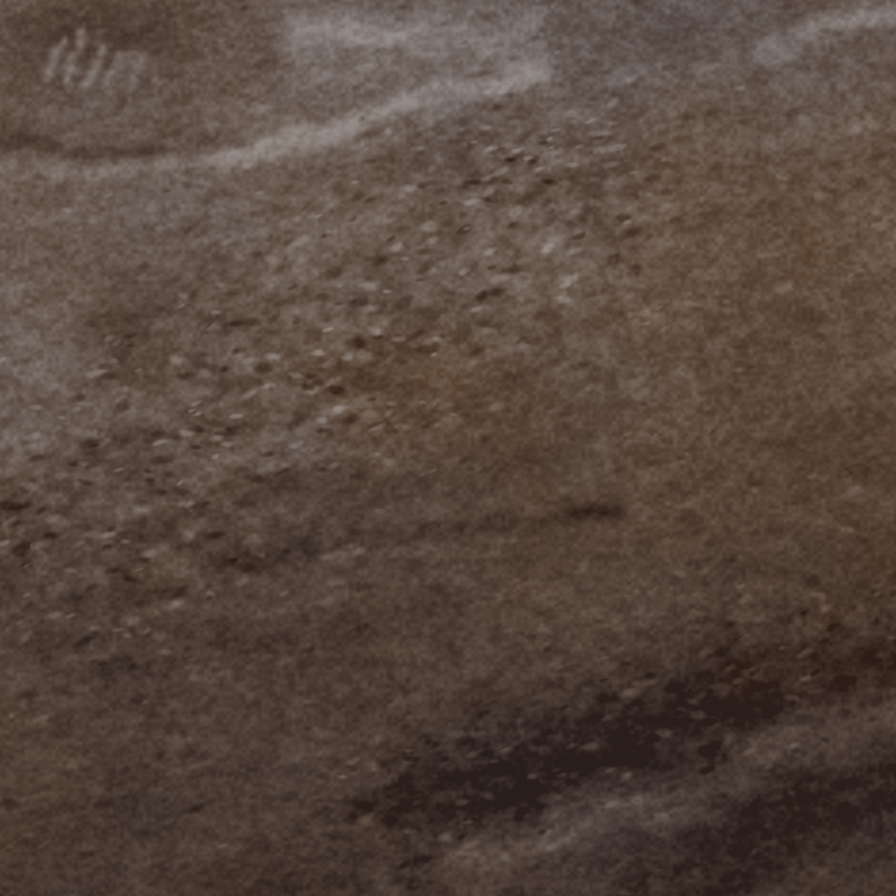
A Shadertoy shader for this texture:

```glsl
float hash(vec2 p) {
    vec3 q = fract(vec3(p.xyx) * 0.1031);
    q += dot(q, q.yzx + 33.33);
    return fract((q.x + q.y) * q.z);
}

// Smooth value noise in -1..1
float noise(vec2 p) {
    vec2 i = floor(p), f = fract(p);
    f = f * f * (3.0 - 2.0 * f);
    float low = mix(hash(i), hash(i + vec2(1, 0)), f.x);
    float high = mix(hash(i + vec2(0, 1)), hash(i + vec2(1, 1)), f.x);
    return 2.0 * mix(low, high, f.y) - 1.0;
}

float fbm(vec2 p, int octaves) {
    float sum = 0.0, amp = 0.6;
    for (int i = 0; i < octaves; i++) {
        sum += amp * noise(p);
        p = mat2(1.6, 1.2, -1.2, 1.6) * p + 19.7;
        amp *= 0.55;
    }
    return sum;
}

vec2 rotate(vec2 p, float angle) {
    float c = cos(angle), s = sin(angle);
    return vec2(c * p.x + s * p.y, c * p.y - s * p.x);
}

// Soft band along the segment a-b
float band(vec2 p, vec2 a, vec2 b, float width) {
    vec2 ab = b - a;
    float t = clamp(dot(p - a, ab) / dot(ab, ab), 0.0, 1.0);
    vec2 d = (p - a - ab * t) / width;
    return exp(-dot(d, d));
}

// Soft elliptical patch
float patchAt(vec2 p, vec2 center, vec2 radius) {
    vec2 d = (p - center) / radius;
    return exp(-dot(d, d));
}

// Scattered chips, one per cell at most
float flecks(vec2 p, float density, float seed) {
    float sum = 0.0;
    for (int y = -1; y <= 1; y++)
    for (int x = -1; x <= 1; x++) {
        vec2 id = floor(p) + vec2(x, y);
        vec2 center = id + vec2(hash(id + seed), hash(id + seed + 41.3));
        float size = mix(0.25, 0.65, hash(id + seed + 7.9));
        float present = step(hash(id + seed + 23.1), density);
        vec2 d = rotate(p - center, 1.6 * hash(id + seed + 3.3) - 0.8);
        sum += present * (1.0 - smoothstep(0.2 * size, size, length(d * vec2(0.8, 1.3))));
    }
    return min(sum, 1.0);
}

// Broad light and dark layers of the rock
float strata(vec2 p, float broken) {
    float tone = mix(0.30, 0.67, smoothstep(0.0, 0.85, p.y)) - 0.06 * p.x;
    float pale = 0.34 * band(p, vec2(0.27, 0.83), vec2(0.60, 0.92), 0.018);
    pale += 0.30 * band(p, vec2(0.35, 0.95), vec2(0.58, 0.965), 0.028);
    pale += 0.26 * band(p, vec2(0.86, 0.95), vec2(1.0, 1.0), 0.015);
    pale += 0.18 * band(p, vec2(0.0, 0.81), vec2(0.25, 0.82), 0.012);
    pale += 0.24 * band(p, vec2(0.52, 0.05), vec2(1.0, 0.19), 0.028);
    pale += 0.14 * patchAt(p, vec2(0.01, 0.62), vec2(0.09, 0.14));

    float dark = 0.24 * band(p, vec2(0.48, 0.11), vec2(1.0, 0.26), 0.055);
    dark += 0.28 * band(p, vec2(0.72, 0.0), vec2(1.0, 0.13), 0.045);
    dark += 0.22 * band(p, vec2(0.0, 0.835), vec2(0.18, 0.835), 0.012);
    dark += 0.16 * band(p, vec2(0.22, 0.38), vec2(0.68, 0.42), 0.010);
    dark += 0.22 * patchAt(p, vec2(0.65, 0.42), vec2(0.035, 0.010));
    dark += 0.22 * patchAt(p, vec2(0.08, 0.95), vec2(0.17, 0.07));
    dark += 0.15 * patchAt(p, vec2(0.14, 0.65), vec2(0.08, 0.06));
    dark += 0.12 * patchAt(p, vec2(0.46, 0.58), vec2(0.10, 0.045));

    // Short upright scratches
    for (int i = 0; i < 5; i++) {
        float x = 0.05 + 0.024 * float(i);
        float h = hash(vec2(float(i), 5.0));
        pale += 0.32 * band(p, vec2(x, 0.91), vec2(x + 0.015, 0.93 + 0.05 * h), 0.007);
    }
    return tone + (pale - dark) * broken;
}

// Rock colour from dark to pale, with a local shift in warmth
vec3 rockColor(float tone, float warmth) {
    vec3 darkBrown = vec3(0.17, 0.115, 0.095);
    vec3 earth = vec3(0.345, 0.28, 0.24);
    vec3 paleGrey = vec3(0.53, 0.49, 0.47);
    vec3 col = mix(darkBrown, earth, clamp(tone * 2.0, 0.0, 1.0));
    col = mix(col, paleGrey, clamp(tone * 2.0 - 1.0, 0.0, 1.25));
    return col + warmth * vec3(0.015, -0.004, -0.032);
}

void mainImage(out vec4 fragColor, in vec2 fragCoord) {
    vec2 p = fragCoord / iResolution.xy;
    vec2 along = rotate(p, 0.22);

    // Ragged edges for the layers
    vec2 warp = vec2(fbm(p * 9.0, 4), fbm(p * 9.0 + 31.0, 4));
    vec2 q = p + 0.018 * warp;
    float tone = strata(q, 1.0 + 0.6 * fbm(along * vec2(14.0, 40.0), 3));

    // Rough gravel lies in a diagonal belt
    float gravel = band(q, vec2(0.06, 0.40), vec2(0.58, 0.76), 0.15);
    gravel = max(gravel, 0.7 * band(q, vec2(0.45, 0.10), vec2(0.95, 0.25), 0.09));
    float rough = 0.55 + 0.75 * gravel;

    // Mottling, bedding lines and fine grain
    tone += 0.11 * fbm(along * vec2(6.0, 14.0), 3);
    tone += 0.20 * rough * fbm(along * vec2(38.0, 62.0), 3);
    tone += 0.09 * noise(along * vec2(125.0, 170.0));
    tone += 0.08 * noise(p * 235.0 + 9.0);

    // Pale and dark chips
    vec2 chips = along * vec2(46.0, 66.0) + 0.5 * warp;
    float density = 0.07 + 0.20 * gravel;
    tone += 0.24 * rough * flecks(chips, density, 11.0);
    tone -= 0.22 * rough * flecks(chips * 0.9, density, 67.0);

    // Rusty right side, cool upper edge and lower layers
    float warmth = 0.9 * patchAt(q, vec2(0.95, 0.62), vec2(0.32, 0.28));
    warmth += 0.8 * patchAt(q, vec2(0.45, 0.58), vec2(0.14, 0.07));
    warmth -= 0.8 * patchAt(q, vec2(0.72, 1.0), vec2(0.30, 0.13));
    warmth -= 0.4 * patchAt(q, vec2(0.75, 0.12), vec2(0.40, 0.12));
    warmth += 0.35 * fbm(p * 12.0 + 50.0, 3);

    fragColor = vec4(clamp(rockColor(tone, warmth), 0.0, 1.0), 1.0);
}
```
